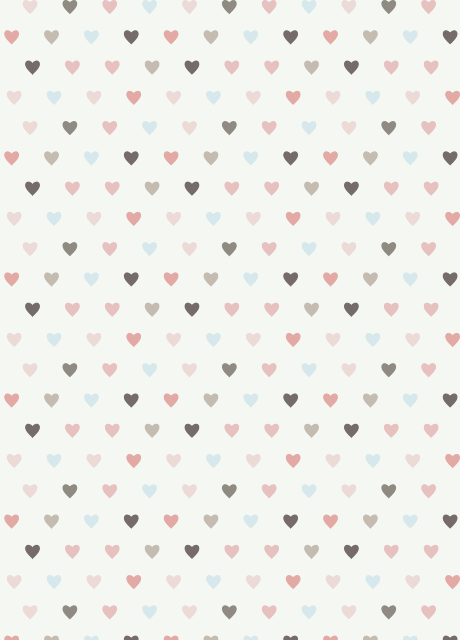
A Shadertoy shader for this pattern:

```glsl
// Small flat hearts in staggered rows on a pale ground.
// Each row shifts sideways and cycles through four colours; the rows repeat
// every four. A heart is a circle sheared upward along a mirrored curve.

// Layout, in units of the canvas height, measured from the top left
const vec2 PITCH = vec2(0.06228, 0.04729);
const float FIRST_ROW = 0.0111;
const float ROW_SHIFT[4] = float[4](0.0469, 0.0182, 0.0508, 0.0221);

// Heart shape
const vec2 HEART_SCALE = vec2(0.0115, 0.0094);
const float HEART_MIDDLE = 0.17;   // height of its middle above the circle centre
const float LOBE_LIFT = 1.15;      // steepness of the tip and notch
const float LOBE_BEND = 0.40;      // roundness of the sides
const float EDGE_PIXELS = 1.2;

// Colours
const vec3 GROUND = vec3(0.961, 0.973, 0.949);
const vec3 BLUSH = vec3(0.925, 0.855, 0.845);
const vec3 ROSE  = vec3(0.900, 0.757, 0.748);
const vec3 CORAL = vec3(0.890, 0.663, 0.643);
const vec3 SKY   = vec3(0.843, 0.910, 0.925);
const vec3 SAND  = vec3(0.770, 0.733, 0.693);
const vec3 STONE = vec3(0.565, 0.545, 0.510);
const vec3 UMBER = vec3(0.460, 0.420, 0.412);

// Four colours for each of the four rows
const vec3 CYCLE[16] = vec3[16](
    BLUSH, STONE, ROSE,  SKY,
    CORAL, SAND,  SKY,   UMBER,
    UMBER, ROSE,  ROSE,  SAND,
    BLUSH, SKY,   BLUSH, CORAL);

// Approximate distance to a heart centred on the origin, y upward
float heartDistance(vec2 p) {
    p /= HEART_SCALE;
    p.y += HEART_MIDDLE;
    float side = abs(p.x);
    float lift = side * (LOBE_LIFT - LOBE_BEND * side);
    float slope = LOBE_LIFT - 2.0 * LOBE_BEND * side;
    vec2 q = vec2(side, p.y - lift);
    float radius = max(length(q), 1e-4);
    vec2 gradient = vec2(q.x - q.y * slope, q.y) / (radius * HEART_SCALE);
    return (radius - 1.0) / max(length(gradient), 1e-3);
}

void mainImage(out vec4 fragColor, in vec2 fragCoord) {
    float pixel = 1.0 / iResolution.y;
    vec2 p = vec2(fragCoord.x, iResolution.y - fragCoord.y) * pixel;

    // Nearest row, then nearest heart within it
    float row = floor((p.y - FIRST_ROW) / PITCH.y + 0.5);
    int rowKind = int(row) & 3;
    p -= vec2(ROW_SHIFT[rowKind], FIRST_ROW);
    float column = floor(p.x / PITCH.x + 0.5);
    vec2 local = p - vec2(column, row) * PITCH;

    // Flat fill with a soft edge
    float d = heartDistance(vec2(local.x, -local.y));
    float edge = 0.5 * EDGE_PIXELS * pixel;
    float cover = 1.0 - smoothstep(-edge, edge, d);
    vec3 heartColour = CYCLE[rowKind * 4 + (int(column) & 3)];
    fragColor = vec4(mix(GROUND, heartColour, cover), 1.0);
}
```
